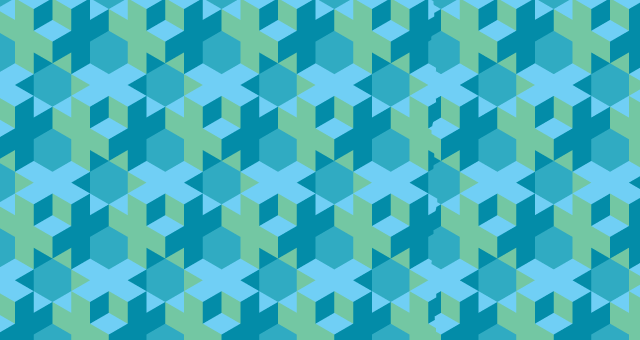
Give the GLSL for this pattern, as a Shadertoy shader.

```glsl
// Interlocking blue and green hexagons, six-pointed stars and cubes with a vertical seam.

const float PI = 3.14159265;
const vec3 TEAL = vec3(0.19, 0.67, 0.76);

// Three inks: 0 green, 1 deep blue, 2 sky blue
vec3 ink(float index) {
    float i = mod(index, 3.0);
    if (i < 0.5) return vec3(0.45, 0.78, 0.64);
    if (i < 1.5) return vec3(0.01, 0.55, 0.66);
    return vec3(0.44, 0.81, 0.96);
}

// Ink of the 120 degree sector that holds direction q
vec3 sectorInk(vec2 q) {
    return ink(floor((atan(q.y, q.x) + PI / 6.0) / (PI * 2.0 / 3.0)));
}

// True inside an upright hexagon with unit sides
bool inHexagon(vec2 q) {
    q = abs(q);
    return max(q.x, 0.5 * q.x + 0.8660254 * q.y) < 0.8660254;
}

// Offset from the nearest centre of the staggered star lattice
vec2 starCell(vec2 p) {
    vec2 period = vec2(5.196152, 9.0);
    vec2 a = p - period * round(p / period);
    vec2 b = p - period * (floor(p / period) + 0.5);
    return dot(a, a) < dot(b, b) ? a : b;
}

vec3 tiling(vec2 p) {
    vec2 q = starCell(p);
    if (inHexagon(q)) return TEAL;

    // Cell corners alternate between plain hexagons and cubes
    float angle = atan(q.y, q.x);
    float corner = floor(angle / (PI / 3.0));
    float turn = (corner + 0.5) * PI / 3.0;
    vec2 fromCorner = q - 3.0 * vec2(cos(turn), sin(turn));
    if (inHexagon(fromCorner))
        return mod(corner, 2.0) < 0.5 ? TEAL : sectorInk(fromCorner);

    // Star points, folded onto the horizontal axis
    float side = round(angle / (PI / 3.0));
    float local = angle - side * PI / 3.0;
    vec2 tip = length(q) * vec2(cos(local), abs(sin(local)));
    if (tip.x + 1.7320508 * tip.y < 1.7320508) return sectorInk(q);

    // Broad crosses between neighbouring stars
    return ink(2.0 - mod(side, 3.0));
}

// Shifts the tiling right of a slightly ragged seam
vec3 panel(vec2 uv) {
    float seam = 1.277 + 0.005 * sin(uv.y * 19.0) + 0.004 * sin(uv.y * 47.0 + 1.0);
    if (uv.x > seam) uv.x += 0.018;
    return tiling((uv - vec2(0.1544, 0.75)) * 15.67);
}

void mainImage(out vec4 fragColor, in vec2 fragCoord) {
    // Average a 4 by 4 grid of samples for smooth edges
    vec3 sum = vec3(0.0);
    for (int y = 0; y < 4; y++)
        for (int x = 0; x < 4; x++) {
            vec2 jitter = (vec2(x, y) + 0.5) / 4.0 - 0.5;
            sum += panel((fragCoord + jitter) / iResolution.y);
        }
    fragColor = vec4(sum / 16.0, 1.0);
}
```
